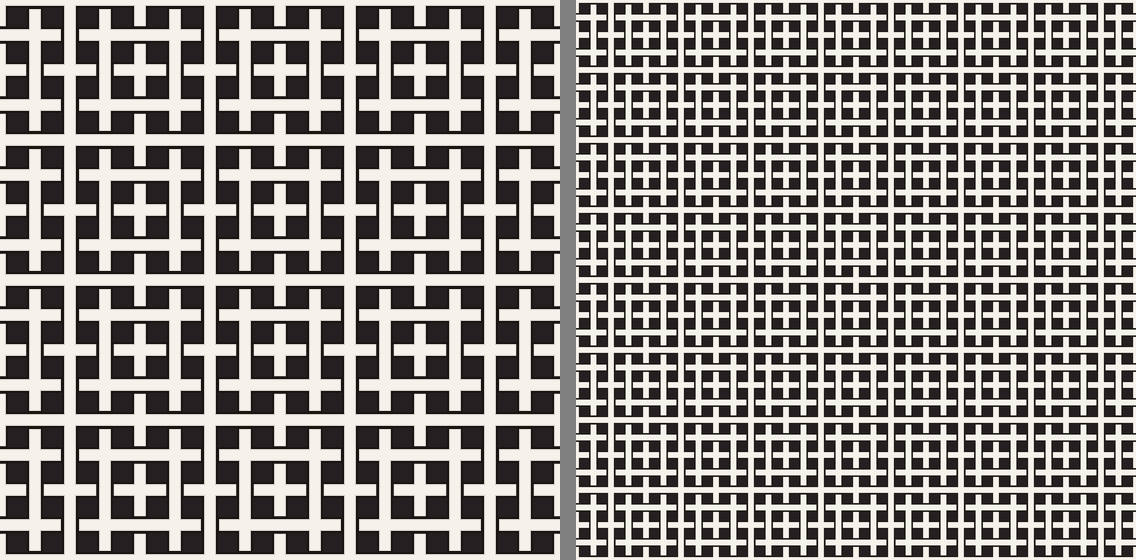
Left: one tile. Right: repeated 2 by 2.
A WebGL 1 fragment shader for this pattern:

```glsl
precision highp float;

uniform vec2 u_resolution;

const float REPEATS = 4.0;
const float HALF_WIDTH = 1.0 / 24.0;   // half the thickness of every strip
const float CROSS_REACH = 0.1875;      // half length of the cross arms
const float BAR_REACH = 0.435;         // half length of the lattice bars
const float MIN_SOFTNESS = 0.0045;

const vec3 CREAM = vec3(0.96, 0.95, 0.92);
const vec3 INK = vec3(0.15, 0.12, 0.13);
const vec3 DEEP_INK = vec3(0.09, 0.07, 0.06);

float boxDistance(vec2 p, vec2 halfSize) {
    vec2 d = abs(p) - halfSize;
    return length(max(d, 0.0)) + min(max(d.x, d.y), 0.0);
}

// Horizontal strips of one cell, folded into a single quadrant
float stripDistance(vec2 q, float halfWidth) {
    vec2 arm = vec2(CROSS_REACH, halfWidth);
    float frame = abs(q.y - 0.5) - halfWidth;
    float bar = boxDistance(q - vec2(0.0, 0.25), vec2(BAR_REACH, halfWidth));
    float centreArm = boxDistance(q, arm);
    float frameArm = boxDistance(q - vec2(0.5, 0.0), arm);
    return min(min(frame, bar), min(centreArm, frameArm));
}

// Swapping the axes adds the vertical strips
float latticeDistance(vec2 q, float halfWidth) {
    return min(stripDistance(q, halfWidth), stripDistance(q.yx, halfWidth));
}

// Dark ground, deeper beside the strips and in the narrow gaps
vec3 groundColor(float d) {
    return mix(DEEP_INK, INK, smoothstep(0.008, 0.018, d));
}

void main() {
    vec2 uv = gl_FragCoord.xy / u_resolution;
    vec2 cell = fract(uv * REPEATS + vec2(0.5, 0.0)) - 0.5;
    float d = latticeDistance(abs(cell), HALF_WIDTH);

    // Edge smoothing in cell units
    float pixel = REPEATS / min(u_resolution.x, u_resolution.y);
    float softness = max(0.7 * pixel, MIN_SOFTNESS);
    float cover = 1.0 - smoothstep(-softness, softness, d);

    gl_FragColor = vec4(mix(groundColor(d), CREAM, cover), 1.0);
}
```
